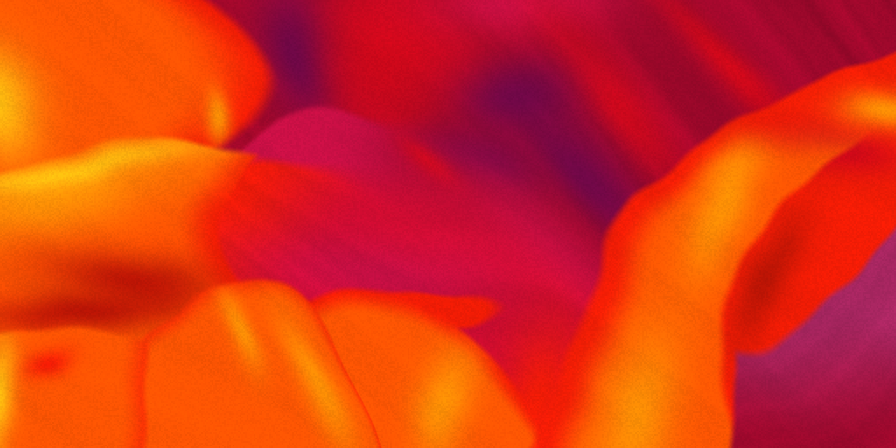
Reproduce this background procedurally as a WebGL 1 fragment shader.

```glsl
precision highp float;
uniform vec2 u_resolution;

const vec3 YELLOW  = vec3(1.00, 0.74, 0.06);
const vec3 AMBER   = vec3(0.99, 0.56, 0.02);
const vec3 ORANGE  = vec3(0.99, 0.33, 0.01);
const vec3 SCARLET = vec3(0.95, 0.11, 0.02);
const vec3 RUST    = vec3(0.74, 0.08, 0.02);
const vec3 RUBY    = vec3(0.82, 0.03, 0.10);
const vec3 ROSE    = vec3(0.79, 0.06, 0.27);
const vec3 WINE    = vec3(0.62, 0.03, 0.17);
const vec3 PLUM    = vec3(0.44, 0.03, 0.28);
const vec3 MAUVE   = vec3(0.66, 0.15, 0.38);
const float WARP = 0.010;
const float FIBRE = 0.045;
const float GRAIN = 0.07;
const float GRAIN_CELLS = 256.0;
const float EDGE = 0.010;

float hash(vec2 p) {
  return fract(sin(dot(p, vec2(12.99, 78.23))) * 4375.85);
}

// Soft mask, one where d is positive
float inside(float d, float soft) {
  return smoothstep(-soft, soft, d);
}

float square(float x) { return x * x; }

// Tints the base with a rotated gaussian ellipse
vec3 glow(vec3 base, vec3 tint, vec2 p, vec2 centre, vec2 radius, float angle) {
  vec2 d = p - centre;
  float c = cos(angle), s = sin(angle);
  vec2 q = vec2(c * d.x + s * d.y, c * d.y - s * d.x) / radius;
  return mix(base, tint, exp(-dot(q, q)));
}

// Layered sines that bend the cloth
vec2 warp(vec2 p) {
  vec2 offset = vec2(0.0);
  float amp = WARP, freq = 9.0;
  for (int i = 0; i < 3; i++) {
    offset += amp * sin(freq * p.yx + vec2(1.3, 4.1) + 0.6 * freq * p);
    amp *= 0.5;
    freq *= 2.1;
  }
  return p + offset;
}

// Fine streaks running across a direction
float fibre(vec2 p, vec2 across) {
  float t = dot(p, across) + 0.05 * sin(p.x * 7.0 + p.y * 5.0);
  return sin(t * 31.0) * 0.5 + sin(t * 67.0 + 2.0) * 0.3 + sin(t * 131.0) * 0.2;
}

vec3 backdrop(vec2 p) {
  vec3 c = WINE * (1.0 + 2.0 * FIBRE * fibre(p, vec2(0.8, 0.6)));
  c = glow(c, RUBY, p, vec2(0.88, 0.88), vec2(0.26, 0.24), 0.0);
  c = glow(c, PLUM, p, vec2(0.66, 0.89), vec2(0.08, 0.17), 0.1);
  c = glow(c, ROSE, p, vec2(1.17, 1.0), vec2(0.2, 0.07), 0.1);
  c = glow(c, RUBY, p, vec2(1.36, 0.80), vec2(0.24, 0.06), -0.9);
  c = glow(c, RUBY, p, vec2(1.62, 0.84), vec2(0.22, 0.04), -0.8);
  c = glow(c, PLUM, p, vec2(1.16, 0.78), vec2(0.13, 0.09), 0.3);
  return glow(c, PLUM, p, vec2(1.32, 0.60), vec2(0.22, 0.08), -0.8);
}

vec3 centreFolds(vec3 c, vec2 p) {
  float crest = 0.70 + 0.075 * exp(-square((p.x - 0.71) / 0.12))
    - 0.1 * (1.0 - smoothstep(0.45, 0.62, p.x)) - 0.25 * smoothstep(1.1, 1.4, p.x);
  vec3 fold = mix(ROSE, WINE, smoothstep(0.7, 1.05, p.x));
  fold = glow(fold, PLUM, p, vec2(1.1, 0.65), vec2(0.16, 0.07), -0.3);
  fold = glow(fold, RUBY, p, vec2(0.95, 0.63), vec2(0.09, 0.03), -0.7);
  fold = glow(fold, ROSE, p, vec2(1.22, 0.36), vec2(0.3, 0.13), -0.9);
  c = mix(c, fold, inside(crest - p.y, 0.012 + 0.08 * smoothstep(0.8, 1.1, p.x)));

  float ridge = 0.64 - 0.6 * square(p.x - 0.58);
  vec3 petal = mix(SCARLET, mix(RUBY, ROSE, 0.5), smoothstep(0.5, 0.85, p.x + 0.6 * (0.6 - p.y)));
  petal = glow(petal, ROSE, p, vec2(0.85, 0.39), vec2(0.26, 0.08), -0.1);
  petal *= 1.0 + FIBRE * fibre(p, vec2(0.45, 0.9));
  c = mix(c, petal, inside(ridge - p.y, 0.015 + 0.08 * smoothstep(0.65, 1.0, p.x)));
  return glow(c, SCARLET, p, vec2(1.2, 0.09), vec2(0.09, 0.16), -0.2);
}

vec3 leftPetals(vec3 c, vec2 p) {
  float side = 0.59 - 4.0 * square(p.y - 0.83) - p.x;
  vec3 upper = mix(SCARLET, ORANGE, smoothstep(0.0, 0.2, side));
  upper = glow(upper, AMBER, p, vec2(0.48, 0.74), vec2(0.025, 0.06), 0.2);
  upper = glow(upper, YELLOW, p, vec2(0.0, 0.78), vec2(0.08, 0.13), 0.4);
  c = mix(c, upper, inside(side, 0.025));

  float top = 0.683 - 0.6 * square(p.x - 0.34) - p.y;
  float right = 0.495 + 3.0 * square(p.y - 0.49) - p.x;
  vec3 lower = mix(SCARLET, ORANGE, smoothstep(0.0, 0.1, right));
  lower = glow(lower, AMBER, p, vec2(0.1, 0.56), vec2(0.32, 0.08), 0.2);
  lower = glow(lower, YELLOW, p, vec2(0.16, 0.62), vec2(0.3, 0.03), 0.17);
  lower = glow(lower, RUST, p, vec2(0.3, 0.38), vec2(0.2, 0.06), -0.15);
  lower = glow(lower, RUST, p, vec2(0.18, 0.31), vec2(0.24, 0.05), 0.1);
  return mix(c, lower, inside(top, EDGE) * inside(right, EDGE));
}

vec3 bottomPetals(vec3 c, vec2 p) {
  float tongue = 1.0 - length((p - vec2(0.98, 0.32 - 0.1 * (p.x - 0.98))) / vec2(0.13, 0.035));
  c = mix(c, SCARLET, inside(tongue, 0.2));
  float third = 0.357 - 1.9 * square(p.x - 0.82) - p.y;
  vec3 cloth = mix(SCARLET, ORANGE, smoothstep(0.0, 0.06, third));
  cloth = glow(cloth, AMBER, p, vec2(1.0, 0.1), vec2(0.06, 0.14), -0.3);
  c = mix(c, cloth, inside(third, EDGE));

  float second = 0.368 - 1.1 * square(p.x - 0.63) - 7.0 * square(max(p.x - 0.63, 0.0)) - p.y;
  cloth = mix(SCARLET, ORANGE, smoothstep(-0.03, 0.05, second));
  cloth = glow(cloth, AMBER, p, vec2(0.71, 0.13), vec2(0.04, 0.16), 0.4);
  cloth = glow(cloth, AMBER, p, vec2(0.54, 0.25), vec2(0.03, 0.09), 0.3);
  c = mix(c, cloth, inside(second, EDGE) * inside(p.x - 0.31, EDGE));

  float first = 0.27 - 0.8 * square(p.x - 0.15) - p.y;
  cloth = mix(ORANGE, SCARLET, 0.7 * smoothstep(0.26, 0.33, p.x));
  cloth = glow(cloth, SCARLET, p, vec2(0.1, 0.19), vec2(0.06, 0.03), 0.4);
  cloth = glow(cloth, YELLOW, p, vec2(0.0, 0.1), vec2(0.035, 0.14), 0.0);
  return mix(c, cloth, inside(first, EDGE) * inside(0.32 - p.x, EDGE));
}

vec3 rightFlame(vec3 c, vec2 p) {
  float left = p.x - 1.2 - 0.35 * p.y - 2.5 * square(max(p.y - 0.45, 0.0));
  vec3 red = glow(SCARLET, RUST, p, vec2(1.72, 0.38), vec2(0.05, 0.16), -0.5);
  red = glow(red, RUBY, p, vec2(1.86, 0.66), vec2(0.14, 0.05), -0.1);
  red = glow(red, AMBER, p, vec2(1.98, 0.76), vec2(0.11, 0.045), 0.1);
  c = mix(c, red, inside(left, 0.02));

  float right = 1.6 + 1.3 * square(p.y - 0.2) - p.x;
  vec3 flame = mix(SCARLET, ORANGE, smoothstep(0.02, 0.12, left));
  flame = glow(flame, AMBER, p, vec2(1.62, 0.55), vec2(0.06, 0.18), -0.35);
  flame = glow(flame, AMBER, p, vec2(1.42, 0.06), vec2(0.08, 0.2), -0.2);
  float fade = 1.0 - smoothstep(0.62, 0.74, p.y);
  c = mix(c, flame, inside(left, 0.02) * inside(right, 0.015) * fade);

  float rim = 0.22 + 2.0 * square(p.x - 1.63) - p.y;
  vec3 shade = mix(WINE, MAUVE, smoothstep(0.0, 0.3, p.y));
  shade *= 1.0 + FIBRE * fibre(p, vec2(-0.6, 0.8));
  return mix(c, shade, inside(rim, 0.015) * inside(p.x - 1.63, EDGE));
}

void main() {
  vec2 uv = gl_FragCoord.xy / u_resolution * vec2(2.0, 1.0);
  vec2 p = warp(uv);
  vec3 c = centreFolds(backdrop(p), p);
  c = rightFlame(bottomPetals(leftPetals(c, p), p), p);
  c *= 1.0 + 0.6 * FIBRE * fibre(p, vec2(0.5, 0.7));
  c *= 1.0 + GRAIN * (hash(floor(uv * GRAIN_CELLS)) - 0.5);
  gl_FragColor = vec4(c, 1.0);
}
```
